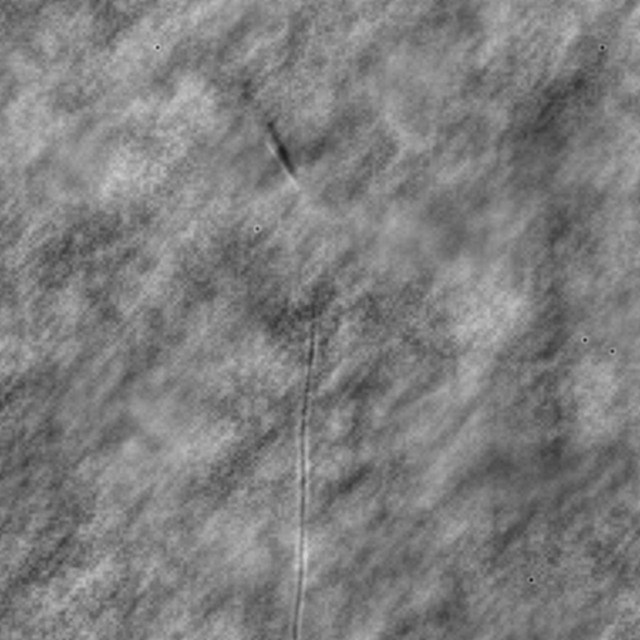
Give the GLSL for this texture, as a Shadertoy shader.

```glsl
float hash(vec2 p) {
    return fract(sin(dot(p, vec2(127.1, 311.7))) * 43758.5453);
}

float noise(vec2 p) {
    vec2 i = floor(p), f = fract(p);
    f = f * f * (3.0 - 2.0 * f);
    return mix(mix(hash(i), hash(i + vec2(1, 0)), f.x),
               mix(hash(i + vec2(0, 1)), hash(i + vec2(1, 1)), f.x), f.y) - 0.5;
}

// Noise stretched along the rising diagonal
float slantedNoise(vec2 p, float frequency) {
    vec2 q = vec2(dot(p, vec2(0.64, 0.77)) * 0.72, dot(p, vec2(-0.77, 0.64)) * 1.2);
    return noise(q * frequency + frequency * 3.7);
}

float blob(vec2 p, vec2 center, vec2 size) {
    vec2 d = (p - center) / size;
    return exp(-dot(d, d));
}

float segmentDistance(vec2 p, vec2 a, vec2 b) {
    vec2 ab = b - a;
    return length(p - a - ab * clamp(dot(p - a, ab) / dot(ab, ab), 0.0, 1.0));
}

float thread(float d, float width) {
    return exp(-d * d / (width * width));
}

// Broad light and dark regions
float regions(vec2 p) {
    vec2 q = p + 0.07 * vec2(noise(p * 9.0), noise(p * 9.0 + 40.0));
    float bandX = 0.87 + 0.025 * sin(q.y * 13.0) + 0.5 * pow(max(q.y - 0.7, 0.0), 1.5);
    float band = thread(q.x - bandX, 0.065) * smoothstep(0.1, 0.35, q.y) * smoothstep(1.0, 0.8, q.y);
    float tone = -0.12 * band;
    tone -= 0.07 * blob(q, vec2(0.08, 0.36), vec2(0.14, 0.10));
    tone -= 0.06 * blob(q, vec2(0.12, 0.97), vec2(0.22, 0.09));
    tone -= 0.05 * blob(q, vec2(0.72, 0.12), vec2(0.22, 0.14));
    tone -= 0.12 * blob(q, vec2(0.60, 0.67), vec2(0.035, 0.025));
    tone -= 0.12 * blob(q, vec2(0.52, 0.37), vec2(0.035, 0.025));
    tone += 0.07 * blob(q, vec2(0.52, 0.93), vec2(0.22, 0.12));
    tone += 0.08 * blob(q, vec2(0.12, 0.74), vec2(0.14, 0.09));
    tone += 0.06 * blob(q, vec2(0.67, 0.58), vec2(0.12, 0.08));
    tone += 0.05 * blob(q, vec2(0.99, 0.72), vec2(0.06, 0.18));
    return tone;
}

// Upright vein, a dark nick above it and a faint side crease
float creases(vec2 p) {
    float x = p.x - 0.468 - 0.1 * p.y * p.y - 0.012 * noise(vec2(p.y * 9.0, 3.0));
    float fade = smoothstep(0.53, 0.46, p.y);
    float broken = 0.6 + 0.8 * noise(vec2(p.y * 22.0, 8.0));
    float tone = fade * broken * (0.17 * thread(x - 0.005, 0.0035) + 0.11 * thread(x + 0.009, 0.004));
    tone -= 0.10 * fade * thread(x + 0.002, 0.003);
    tone += 0.09 * blob(vec2(x, p.y), vec2(-0.008, 0.21), vec2(0.025, 0.10));
    tone += 0.08 * blob(p, vec2(0.48, 0.67), vec2(0.018, 0.05));

    float nick = segmentDistance(p, vec2(0.422, 0.805), vec2(0.460, 0.725));
    tone -= 0.18 * thread(nick, 0.006);
    tone -= 0.10 * blob(p, vec2(0.445, 0.76), vec2(0.014, 0.022));
    tone += 0.13 * thread(segmentDistance(p, vec2(0.418, 0.775), vec2(0.465, 0.705)), 0.004);

    vec2 q = p + 0.012 * noise(p * 25.0);
    float side = min(segmentDistance(q, vec2(0.53, 0.30), vec2(0.76, 0.43)),
                     segmentDistance(q, vec2(0.76, 0.43), vec2(1.0, 0.43)));
    return tone + 0.06 * thread(side, 0.007);
}

void mainImage(out vec4 fragColor, in vec2 fragCoord) {
    vec2 p = fragCoord / iResolution.xy;

    // Cloudy mottling down to fine grain
    float tone = 0.498 + regions(p);
    tone += 0.10 * slantedNoise(p, 5.0);
    tone += 0.16 * slantedNoise(p, 11.0);
    tone += 0.18 * slantedNoise(p, 23.0);
    tone += 0.15 * slantedNoise(p, 47.0);
    float roughness = 0.85 + 0.9 * noise(p * 8.0 + 17.0);
    tone += roughness * 0.13 * slantedNoise(p, 95.0);
    tone += roughness * 0.13 * noise(p * 190.0);
    tone += creases(p);

    // Sparse pinholes with pale rims
    for (float i = 0.0; i < 6.0; i++) {
        float d = length(p - vec2(hash(vec2(i, 1.3)), hash(vec2(i, 7.9))));
        tone += 0.10 * thread(d - 0.005, 0.002) - 0.35 * thread(d, 0.0025);
    }

    fragColor = vec4(vec3(clamp(tone, 0.12, 0.82)), 1.0);
}
```
